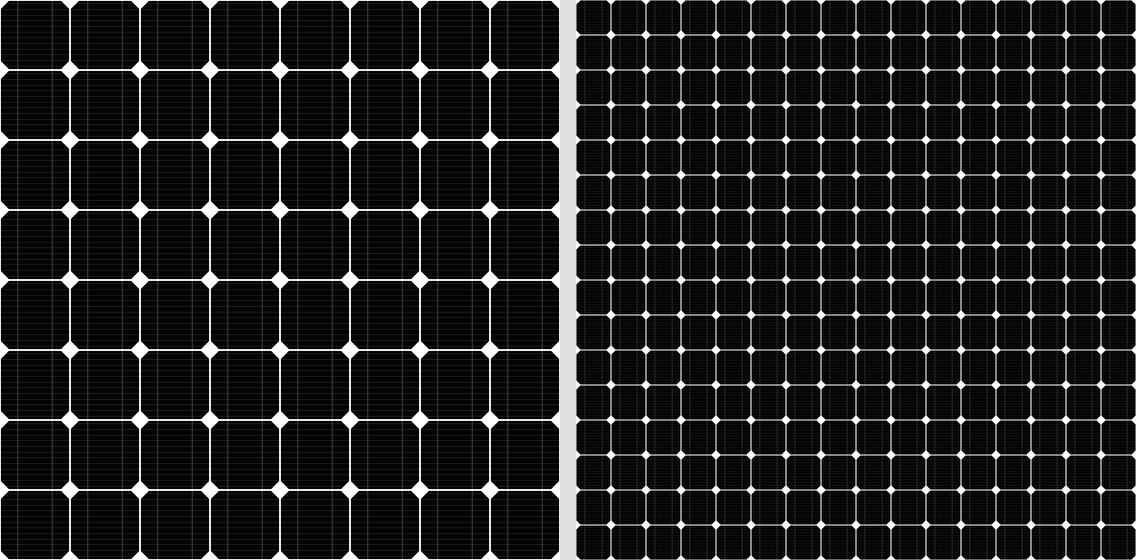
Left: one tile. Right: repeated 2 by 2.
This pattern is drawn by a Shadertoy shader. Its source:

```glsl
// Solar panel: an 8 by 8 grid of black cells with clipped corners, busbars and fine fingers.

const float CELLS = 8.0;

// All lengths below are fractions of one cell.
const float GAP_WIDTH = 0.026;
const float DIAMOND_HALF_SIDE = 0.098;
const float DIAMOND_ROUNDING = 0.012;
const float BUSBAR_OFFSET = 0.245;
const float BUSBAR_WIDTH = 0.0085;
const float FINGER_COUNT = 12.0;
const float FINGER_STEP = 0.081;
const float FINGER_WIDTH = 0.008;

const vec3 SILICON = vec3(0.014, 0.014, 0.015);
const vec3 FINGER = vec3(0.18);
const vec3 BUSBAR = vec3(0.41);
const vec3 BACKSHEET = vec3(1.0);

float hash(vec2 p) {
    vec3 q = fract(vec3(p.xyx) * 0.1031);
    q += dot(q, q.yzx + 33.33);
    return fract((q.x + q.y) * q.z);
}

// Share of a pixel covered by a line centred at zero; exact for thin lines.
float lineCoverage(float x, float width, float pixel) {
    float hi = min(x + 0.5 * pixel, 0.5 * width);
    float lo = max(x - 0.5 * pixel, -0.5 * width);
    return clamp((hi - lo) / pixel, 0.0, 1.0);
}

float fillCoverage(float dist, float pixel) {
    return clamp(0.5 - dist / pixel, 0.0, 1.0);
}

// Rounded square standing on its corner.
float diamondDistance(vec2 p, float halfSide, float rounding) {
    vec2 turned = abs(vec2(p.x + p.y, p.x - p.y)) * 0.70711;
    vec2 q = turned - halfSide + rounding;
    return length(max(q, 0.0)) + min(max(q.x, q.y), 0.0) - rounding;
}

// Horizontal contact lines, each with a slightly different strength.
float fingerCoverage(float y, vec2 cellId, float pixel) {
    float middle = 0.5 * (FINGER_COUNT - 1.0);
    float index = clamp(floor(y / FINGER_STEP + middle + 0.5), 0.0, FINGER_COUNT - 1.0);
    float offset = y - (index - middle) * FINGER_STEP;
    float strength = mix(0.85, 1.1, hash(vec2(index, cellId.y)));
    return strength * lineCoverage(offset, FINGER_WIDTH, pixel);
}

void mainImage(out vec4 fragColor, in vec2 fragCoord) {
    vec2 grid = fragCoord / iResolution.xy * CELLS;
    vec2 pixel = CELLS / iResolution.xy;
    vec2 cellId = mod(floor(grid), CELLS);
    vec2 fromCentre = fract(grid) - 0.5;
    vec2 fromCorner = 0.5 - abs(fromCentre);

    // Cell surface
    vec3 color = SILICON * mix(0.85, 1.15, hash(cellId + 17.0));
    color = mix(color, FINGER, fingerCoverage(fromCentre.y, cellId, pixel.y));
    float busbar = lineCoverage(abs(fromCentre.x) - BUSBAR_OFFSET, BUSBAR_WIDTH, pixel.x);
    color = mix(color, BUSBAR, busbar);

    // White backsheet between cells
    float gaps = max(lineCoverage(fromCorner.x, GAP_WIDTH, pixel.x),
                     lineCoverage(fromCorner.y, GAP_WIDTH, pixel.y));
    float diamond = diamondDistance(fromCorner, DIAMOND_HALF_SIDE, DIAMOND_ROUNDING);
    float sheet = max(gaps, fillCoverage(diamond, max(pixel.x, pixel.y)));
    color = mix(color, BACKSHEET, sheet);

    fragColor = vec4(color, 1.0);
}
```
